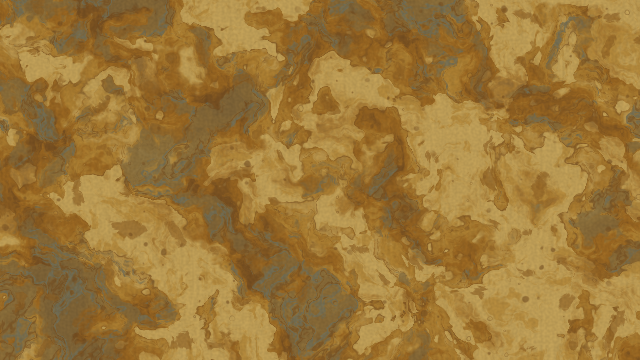
This texture is drawn by a Shadertoy shader. Its source:

```glsl
// Weathered brass leaf: ochre and rust stains, grey-blue patina, pale puddles.
// Domain-warped gradient noise sets stain and patina; smooth unions of
// scattered discs give the puddles; small hashed cells give specks and rings.

#define SEED 17.0
#define AGE_SCALE 3.1      // density of patina regions
#define TONE_SCALE 5.2     // density of rust and ochre stains
#define WARP 0.13          // how far the stains are swirled
#define WISP_SCALE 8.0     // density of blue veins
#define PUDDLE_CELLS 8.0   // large puddles per canvas height
#define DROP_CELLS 19.0    // small puddles per canvas height
#define SPECK_CELLS 21.0   // speck cells per canvas height
#define SOFT 0.0025        // edge softness in canvas heights
#define MOTTLE 0.32        // strength of fine stain detail
#define GRAIN 0.07         // fine surface grain

const vec3 DARK  = vec3(0.45, 0.30, 0.125);
const vec3 RUST  = vec3(0.585, 0.39, 0.125);
const vec3 OCHRE = vec3(0.665, 0.495, 0.195);
const vec3 PALE  = vec3(0.735, 0.61, 0.335);
const vec3 GREY  = vec3(0.485, 0.40, 0.235);
const vec3 BLUE  = vec3(0.42, 0.425, 0.35);

vec2 hash2(vec2 c) {
    vec3 a = fract(c.xyx * vec3(0.1031, 0.1030, 0.0973));
    a += dot(a, a.yzx + 33.33);
    return fract((a.xx + a.yz) * a.zy);
}

float slope(vec2 cell, vec2 offset) {
    float angle = 6.2832 * hash2(cell + SEED).x;
    return dot(vec2(cos(angle), sin(angle)), offset);
}

// Gradient noise, about -0.7 to 0.7
float noise(vec2 p) {
    vec2 i = floor(p), f = fract(p), e = vec2(1.0, 0.0);
    vec2 u = f * f * f * (f * (f * 6.0 - 15.0) + 10.0);
    return mix(mix(slope(i, f), slope(i + e, f - e), u.x),
               mix(slope(i + e.yx, f - e.yx), slope(i + 1.0, f - 1.0), u.x), u.y);
}

float fbm(vec2 p, int octaves) {
    float sum = 0.0, amp = 1.0;
    for (int i = 0; i < octaves; i++) {
        sum += amp * noise(p);
        p = mat2(1.6, 1.2, -1.2, 1.6) * p + 5.3;
        amp *= 0.55;
    }
    return sum;
}

// Distance to a smooth union of one random disc per cell
float puddles(vec2 p, float cells) {
    p *= cells;
    vec2 id = floor(p);
    float sum = 0.0;
    for (int j = -1; j <= 1; j++)
    for (int i = -1; i <= 1; i++) {
        vec2 cell = id + vec2(i, j);
        float radius = mix(0.05, 0.5, hash2(cell + 31.0).x);
        sum += exp(-14.0 * (length(p - cell - hash2(cell + SEED)) - radius));
    }
    return -log(sum) / (14.0 * cells);
}

// Coverage of filled specks (x) and thin rings (y)
vec2 specks(vec2 p) {
    vec2 cell = floor(p * SPECK_CELLS);
    vec2 kind = hash2(cell + 71.0);
    vec2 centre = cell + 0.25 + 0.5 * hash2(cell + 7.0);
    float radius = mix(0.05, 0.2, kind.y * kind.y * kind.y) / SPECK_CELLS;
    float d = length(p - centre / SPECK_CELLS) - radius;
    float spot = (1.0 - smoothstep(-SOFT, SOFT, d)) * step(kind.x, 0.35);
    float ring = (1.0 - smoothstep(0.0, SOFT, abs(d))) * step(0.85, kind.x);
    return vec2(spot, ring);
}

void mainImage(out vec4 fragColor, in vec2 fragCoord) {
    vec2 p = fragCoord / iResolution.y;
    vec2 swirl = vec2(fbm(p * 3.0 + 11.0, 5), fbm(p * 3.0 + 47.0, 5));
    vec2 q = p + WARP * swirl;
    q.y += 0.2 * q.x;

    // Stain fields: the left side is more aged
    float age = fbm(q * AGE_SCALE + 3.0, 5) - 0.16 * (p.x - 0.89);
    float fine = fbm(q * 11.0 + 23.0, 5);
    float mottle = fbm(p * 24.0 + 6.0 * swirl, 4);
    float tone = 0.44 + 0.85 * fbm(q * TONE_SCALE + 61.0, 6) - 0.6 * age + MOTTLE * mottle;

    // Rust to ochre to pale, with thin tide lines
    vec3 col = mix(RUST, OCHRE, smoothstep(0.2, 0.55, tone));
    col = mix(col, PALE, 0.85 * smoothstep(0.6, 0.95, tone));
    col = mix(DARK, col, smoothstep(-0.2, 0.22, tone));
    float tide = 1.0 - smoothstep(0.0, 0.05, abs(fine - 0.1));
    col = mix(col, mix(RUST, DARK, 0.3), 0.5 * tide);

    // Grey patina with blue veins and brown streaks
    float patina = age + 0.75 * fine + 0.2 * mottle;
    col = mix(col, GREY, 0.75 * smoothstep(0.14, 0.42, patina));
    float vein = fbm((q + 0.1 * swirl.yx) * WISP_SCALE + 83.0, 5);
    float wisp = 1.0 - smoothstep(0.0, 0.1, abs(vein));
    col = mix(col, BLUE, 0.8 * wisp * smoothstep(0.1, 0.35, patina));
    float streak = 1.0 - smoothstep(0.0, 0.09, abs(vein - 0.17));
    col = mix(col, DARK, 0.65 * streak * smoothstep(-0.05, 0.25, patina));

    // Pale puddles, crisp or blurred, with rust halo and dark rim
    vec2 ragged = p + 0.04 * swirl + 0.016 * vec2(noise(p * 19.0), noise(p * 19.0 + 9.0));
    float large = puddles(ragged, PUDDLE_CELLS) + 0.17 * age + 0.014;
    float small = puddles(ragged + 3.7, DROP_CELLS) + 0.09 * age + 0.008;
    float d = min(large, small) + 0.012 * fine + 0.006 * mottle;
    float blur = mix(SOFT, 0.018, smoothstep(0.0, 0.35, noise(p * 5.0 + 29.0)));
    float fill = 1.0 - smoothstep(-blur, blur, d);
    float halo = exp(-60.0 * max(d, 0.0)) * (1.0 - fill);
    col = mix(col, mix(RUST, DARK, 0.25), 0.5 * halo);
    vec3 inside = mix(PALE, OCHRE, 0.75 * smoothstep(-0.05, 0.5, fine + 0.6 * mottle));
    col = mix(col, inside, fill * mix(0.35, 0.95, smoothstep(0.1, 0.6, tone)));
    float rim = 1.0 - smoothstep(0.0, 0.005, abs(d - 0.002));
    col = mix(col, DARK, 0.5 * rim * smoothstep(-0.15, 0.3, noise(p * 11.0 + 37.0)));

    // Small rust blots, specks, rings and grain
    float blot = smoothstep(0.3, 0.42, noise(ragged * 15.0 + 53.0) + 0.25 * mottle);
    col = mix(col, mix(RUST, DARK, 0.4), 0.6 * blot);
    vec2 marks = specks(p + 0.004 * vec2(noise(p * 45.0), noise(p * 45.0 + 5.0)));
    marks *= smoothstep(-0.25, 0.2, noise(p * 6.0 + 19.0));
    col = mix(col, DARK, 0.6 * marks.x + 0.4 * marks.y);
    col *= 1.0 + GRAIN * (noise(p * 130.0) + 0.6 * noise(p * vec2(110.0, 16.0)));

    fragColor = vec4(col, 1.0);
}
```
